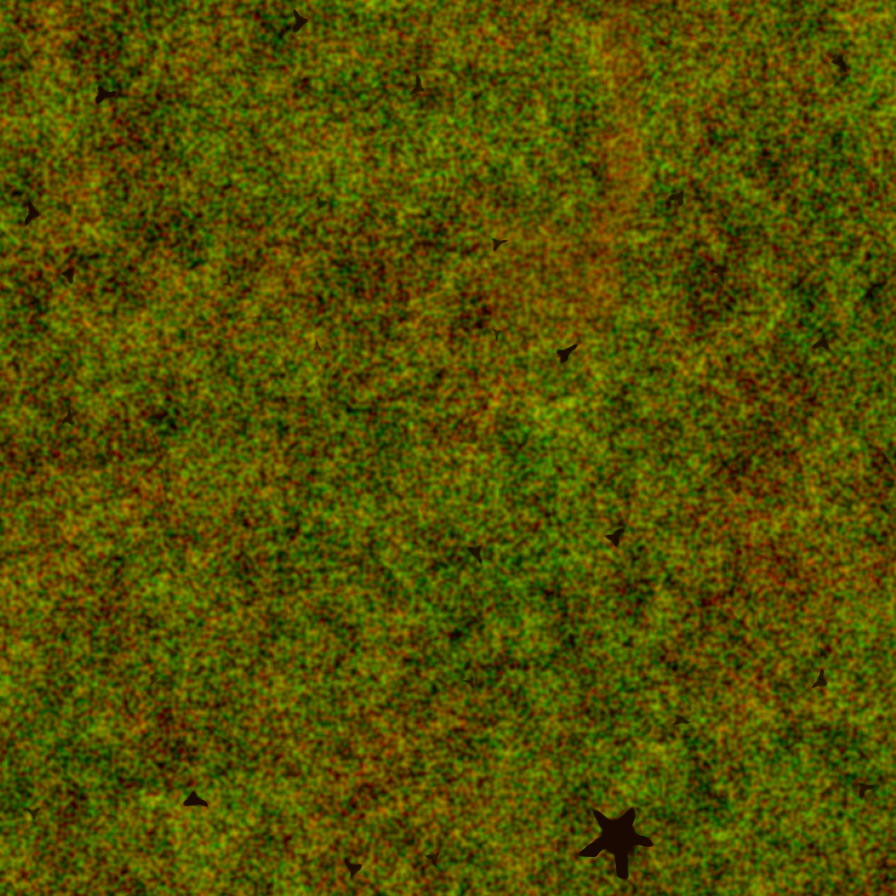
A WebGL 2 fragment shader for this texture:

```glsl
#version 300 es
precision highp float;
// Stained fibrous tissue: independent brightness and red/green tint fields,
// each summed from rotated octaves of gradient noise, crossed by an orange
// vein and fine fibres, and pierced by scattered dark star-shaped cells.

uniform vec2 u_resolution;
out vec4 outColor;

const float TAU = 6.2831853;
const vec2 BASE = vec2(0.322, 0.314);        // mean red and green
const vec3 CELL_COLOR = vec3(0.10, 0.035, 0.0);
const float BLOTCH_GAIN = 0.12;              // coarse light and dark areas
const float CLUMP_GAIN = 0.15;               // medium clumps
const float GRAIN_GAIN = 0.21;               // finest brightness grain
const float TINT_GRAIN_GAIN = 0.19;          // finest red/green speckle
const float FIBRE_GAIN = 0.055;
const float CELL_GRID = 7.0;                 // cell sites across the canvas
const float CELL_CHANCE = 0.55;
const float CELL_RADIUS = 0.0125;
const vec2 BIG_CELL = vec2(0.690, 0.066);
const float BIG_RADIUS = 0.050;
const mat2 TURN = mat2(0.8, 0.6, -0.6, 0.8);

// Integer hash of a lattice point, two values in 0..1
vec2 hash2(vec2 lattice) {
  uvec2 q = uvec2(ivec2(lattice)) * uvec2(1597u, 3812u) + uvec2(7919u, 104u);
  uint h = (q.x ^ (q.y * 40503u)) * 2654435u;
  h = (h ^ (h >> 15)) * 739391u;
  h = (h ^ (h >> 13)) * 974711u;
  h ^= h >> 16;
  return vec2(h & 65535u, h >> 16) / 65535.0;
}

float cornerSlope(vec2 corner, vec2 offset) {
  float angle = TAU * hash2(corner).x;
  return dot(vec2(cos(angle), sin(angle)), offset);
}

// Gradient noise, roughly -0.7..0.7
float gnoise(vec2 p) {
  vec2 i = floor(p), f = p - i;
  vec2 w = f * f * f * (f * (f * 6.0 - 15.0) + 10.0);
  vec2 e = vec2(1.0, 0.0);
  return mix(mix(cornerSlope(i, f), cornerSlope(i + e, f - e), w.x),
             mix(cornerSlope(i + e.yx, f - e.yx), cornerSlope(i + 1.0, f - 1.0), w.x), w.y);
}

// Thin bright lines along the zero crossings of a noise field
float fibres(vec2 p) {
  return smoothstep(0.13, 0.0, abs(gnoise(p))) - 0.25;
}

float segmentDistance(vec2 p, vec2 a, vec2 b) {
  vec2 pa = p - a, ba = b - a;
  return length(pa - ba * clamp(dot(pa, ba) / dot(ba, ba), 0.0, 1.0));
}

// Coverage of a spiky cell body with uneven arms
float starCell(vec2 d, float radius, float arms, float phase, float blur) {
  float a = atan(d.y, d.x + 1e-6);
  float spike = pow(0.5 + 0.5 * cos(arms * a + phase), 3.0);
  float uneven = 0.75 + 0.25 * cos(a + phase * 2.3);
  float edge = radius * (0.40 + 0.60 * spike * uneven);
  return 1.0 - smoothstep(-blur, blur, length(d) - edge);
}

// Strongest cell coverage among neighbouring jittered sites
float scatteredCells(vec2 p, float blur) {
  float cover = 0.0;
  vec2 home = floor(p * CELL_GRID);
  for (int y = -1; y <= 1; y++) {
    for (int x = -1; x <= 1; x++) {
      vec2 site = home + vec2(x, y);
      vec2 jitter = hash2(site + 31.0), kind = hash2(site + 173.0);
      vec2 d = p - (site + 0.1 + 0.8 * jitter) / CELL_GRID;
      float turn = TAU * kind.y, size = fract(kind.y * 17.0);
      d = mat2(cos(turn), sin(turn), -sin(turn), cos(turn)) * d * vec2(1.0, 1.35);
      float body = starCell(d, CELL_RADIUS * mix(0.65, 1.45, size), 3.0, turn, blur);
      cover = max(cover, body * step(kind.x, CELL_CHANCE) * mix(0.6, 1.0, size));
    }
  }
  return cover;
}

void main() {
  vec2 p = gl_FragCoord.xy / u_resolution.y;
  float blur = max(0.0025, 1.0 / u_resolution.y);
  vec2 q = TURN * p + 3.0, r = TURN * q + 5.0;
  vec2 warp = vec2(gnoise(p * 17.0 + 40.0), gnoise(q * 17.0 + 70.0));
  vec2 bent = p + 0.018 * warp;

  // Brightness, coarse to fine
  float light = BLOTCH_GAIN * (0.5 * gnoise(q * 4.0) + gnoise(r * 11.0 + warp * 0.4));
  light += CLUMP_GAIN * (gnoise(p * 25.0 + warp) + gnoise(q * 57.0));
  light += GRAIN_GAIN * (0.8 * gnoise(r * 98.0) + gnoise(p * 157.0 + 0.37));
  light += FIBRE_GAIN * (fibres(q * 15.0 + warp * 1.5) * smoothstep(-0.2, 0.4, gnoise(p * 9.0 + 20.0))
                       + 0.6 * fibres(r * 34.0 + warp));

  // Tint: positive leans red, negative leans green
  float tint = 0.06 * (gnoise(p * 4.0 + 90.0) + gnoise(q * 14.0 + 60.0));
  tint += 0.10 * gnoise(r * 66.0 + 30.0) + TINT_GRAIN_GAIN * gnoise(q * 149.0 + 11.0);

  // Orange vein, its side patch and the thin strand below
  float axis = 0.695 - 0.045 * smoothstep(0.82, 0.60, p.y);
  float vein = smoothstep(0.042, 0.008, abs(bent.x - axis)) * smoothstep(0.58, 0.67, bent.y);
  float patchArea = smoothstep(1.2, 0.3, length((bent - vec2(0.61, 0.71)) / vec2(0.085, 0.10)));
  float stain = max(vein, 0.75 * patchArea);
  float strand = smoothstep(0.007, 0.001, segmentDistance(p + 0.004 * warp, vec2(0.568, 0.60), vec2(0.515, 0.465)));
  light = light * (1.0 - 0.25 * stain) + 0.045 * stain + 0.08 * strand;
  tint = tint * (1.0 - 0.25 * stain) + 0.065 * stain + 0.02 * strand;

  vec3 color = vec3(max(BASE + light + vec2(tint, -tint), vec2(0.04, 0.02)), 0.0);

  // Dark cells
  vec2 frayed = p + 0.004 * vec2(gnoise(p * 70.0), gnoise(q * 70.0));
  float cells = max(scatteredCells(frayed, blur), starCell(frayed - BIG_CELL, BIG_RADIUS, 5.0, 0.9, blur));
  color = mix(color, CELL_COLOR, cells);

  outColor = vec4(color, 1.0);
}
```
